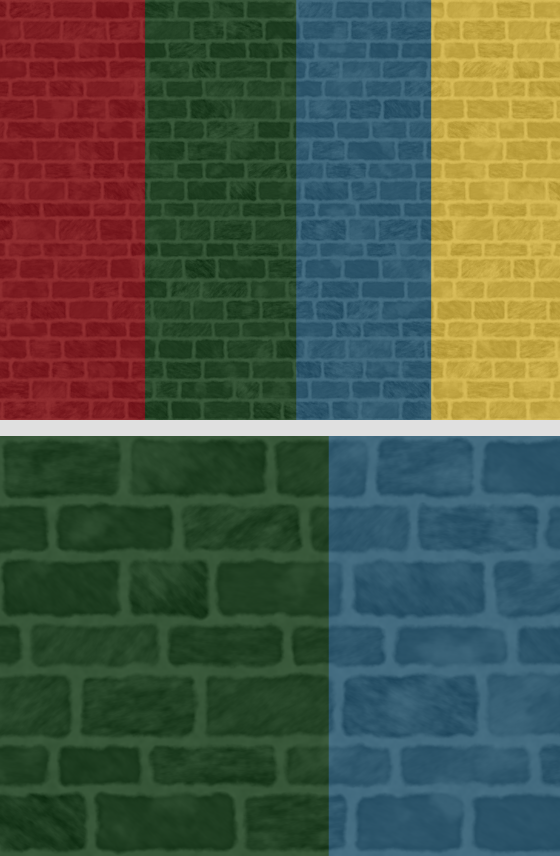
Top: the whole. Bottom: its middle third, enlarged.
This texture is drawn by a Shadertoy shader. Its source:

```glsl
// Weathered brick wall painted in four vertical bands: red, green, blue and yellow.

const float ROWS = 21.0;          // courses down the canvas
const float COLUMNS = 14.0;       // average bricks across
const float BRICK_LENGTH = 2.0;   // in course heights
const float HALF_JOINT = 0.085;
const float CORNER = 0.13;

float hash(vec2 p) {
    vec3 q = fract(vec3(p.xyx) * 0.1031);
    q += dot(q, q.yzx + 33.33);
    return fract((q.x + q.y) * q.z);
}

float noise(vec2 p) {
    vec2 i = floor(p), f = fract(p);
    f = f * f * (3.0 - 2.0 * f);
    float low = mix(hash(i), hash(i + vec2(1, 0)), f.x);
    float high = mix(hash(i + vec2(0, 1)), hash(i + vec2(1, 1)), f.x);
    return mix(low, high, f.y);
}

float fbm(vec2 p) {
    float sum = 0.0, weight = 0.5;
    for (int i = 0; i < 4; i++) {
        sum += weight * noise(p);
        p = mat2(1.6, 1.2, -1.2, 1.6) * p + 7.3;
        weight *= 0.5;
    }
    return sum / 0.9375;
}

vec2 rotate(vec2 p, float angle) {
    float c = cos(angle), s = sin(angle);
    return vec2(c * p.x - s * p.y, s * p.x + c * p.y);
}

// Uneven course heights: alternate rows are taller
float rowEdge(float row) {
    return row + 0.05 * cos(3.14159 * row) + 0.16 * (hash(vec2(row, 91.0)) - 0.5);
}

// Uneven brick lengths with a staggered start in each course
float columnEdge(float column, float row) {
    float stagger = 0.5 * mod(row, 2.0) + 0.3 * hash(vec2(row, 37.0));
    float jitter = 0.42 * (hash(vec2(column, row) + 53.0) - 0.5);
    return BRICK_LENGTH * (column + stagger + jitter);
}

float roundedBox(vec2 p, vec2 halfSize, float radius) {
    vec2 d = abs(p) - halfSize + radius;
    return length(max(d, 0.0)) + min(max(d.x, d.y), 0.0) - radius;
}

// Returns signed distance to the brick in x and its cell id in yz
vec3 brickAt(vec2 p) {
    float row = floor(p.y);
    row += step(rowEdge(row + 1.0), p.y) - step(p.y, rowEdge(row));
    float column = floor(p.x / BRICK_LENGTH) - 2.0;
    for (int i = 0; i < 4; i++) {
        column += step(columnEdge(column + 1.0, row), p.x);
    }
    vec2 low = vec2(columnEdge(column, row), rowEdge(row));
    vec2 high = vec2(columnEdge(column + 1.0, row), rowEdge(row + 1.0));
    float d = roundedBox(p - 0.5 * (low + high), 0.5 * (high - low) - HALF_JOINT, CORNER);
    return vec3(d, column, row);
}

// Picks one of four colours by band, with smooth borders
vec3 bandColor(float x, float blur, vec3 red, vec3 green, vec3 blue, vec3 yellow) {
    vec3 color = mix(red, green, smoothstep(-blur, blur, x - 0.259));
    color = mix(color, blue, smoothstep(-blur, blur, x - 0.529));
    return mix(color, yellow, smoothstep(-blur, blur, x - 0.770));
}

void mainImage(out vec4 fragColor, in vec2 fragCoord) {
    vec2 uv = fragCoord / iResolution.xy;
    vec2 p = vec2(uv.x * COLUMNS * BRICK_LENGTH, (1.0 - uv.y) * ROWS);
    float pixel = ROWS / iResolution.y;

    // Brick outline with chipped edges
    vec2 wobble = vec2(noise(p * 3.0), noise(p * 3.0 + 40.0)) - 0.5;
    vec3 brick = brickAt(p + 0.07 * wobble);
    float d = brick.x + 0.09 * (fbm(p * 6.0 + 20.0) - 0.5);
    float softness = 0.035 + pixel;
    float face = 1.0 - smoothstep(-softness, softness, d);

    // Slanted tooling marks, stronger on some bricks
    float variety = hash(brick.yz + 11.0);
    float roughness = mix(0.25, 1.0, hash(brick.yz + 71.0));
    vec2 grainSpace = rotate(p, mix(-0.9, 0.9, variety)) * vec2(3.5, 9.0);
    float grain = fbm(grainSpace + 19.0 * variety) - 0.5;
    float speckle = noise(p * 13.0) - 0.5;

    // Worn patches let the pale joint colour spread over the bricks
    float wear = smoothstep(0.5, 0.8, fbm(p * 1.3 + 60.0));
    float faceTone = 0.14 + 0.26 * (variety - 0.4) + 0.3 * wear
                   + roughness * (1.1 * grain + 0.2 * speckle);
    float rim = smoothstep(-0.14, -0.04, d) * face;
    faceTone -= 0.12 * rim;
    float jointTone = 0.88 + 0.3 * (fbm(p * 5.0) - 0.5) + 0.1 * speckle;
    float tone = mix(jointTone, faceTone, face * (1.0 - 0.25 * wear));

    // Paint
    float blur = 0.75 / iResolution.x;
    vec3 dark = bandColor(uv.x, blur, vec3(0.46, 0.085, 0.11), vec3(0.105, 0.225, 0.115),
                          vec3(0.155, 0.315, 0.40), vec3(0.72, 0.61, 0.225));
    vec3 pale = bandColor(uv.x, blur, vec3(0.58, 0.19, 0.20), vec3(0.235, 0.36, 0.24),
                          vec3(0.28, 0.44, 0.52), vec3(0.86, 0.75, 0.36));
    fragColor = vec4(clamp(mix(dark, pale, tone), 0.0, 1.0), 1.0);
}
```
